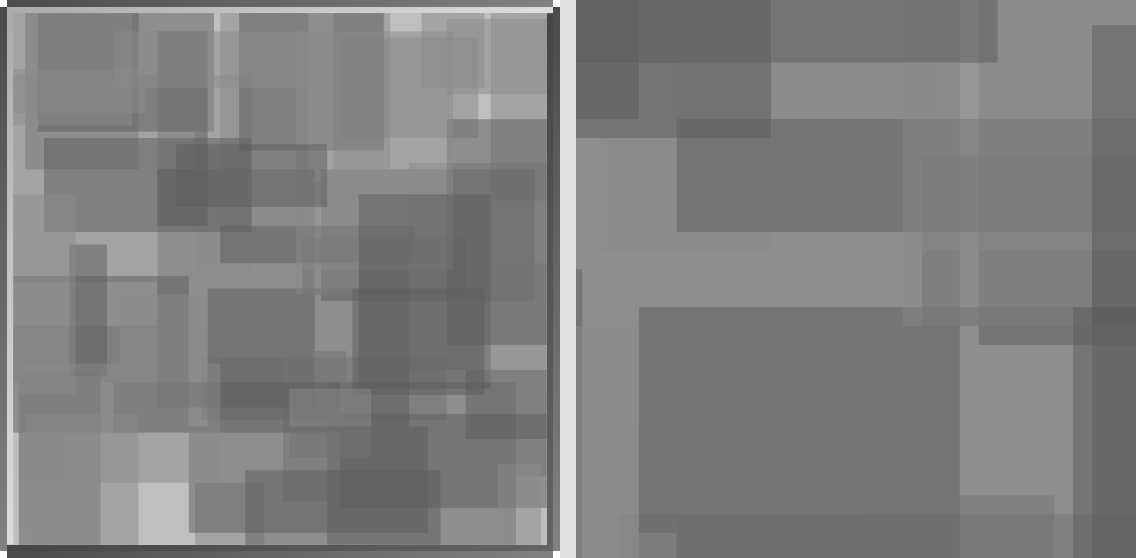
Left: the whole. Right: its middle third, enlarged.
Reproduce this texture procedurally as a Shadertoy shader.

```glsl
// Overlapping translucent grey rectangles inside a bevelled metal frame.

const int CELLS = 7;              // rectangles per row and column
const int ORDER_STEP = 18;        // coprime with CELLS squared, shuffles paint order
const float SNAP = 89.0;          // layout units across the canvas
const float OUTER_EDGE = 0.0125;  // width of the outer frame band
const float INNER_EDGE = 0.0235;  // where the panel begins
const float PAPER = 0.75;
const float LIGHT_TONE = 0.54;
const float DARK_TONE = 0.36;
const float OPACITY = 0.5;

// Integer hash giving one value in 0..1
float hash(int n, int seed) {
    uint h = uint(n) * 747796405u + uint(seed) * 2891336453u + 1013u;
    h = ((h >> ((h >> 28u) + 4u)) ^ h) * 277803737u;
    h = (h >> 22u) ^ h;
    return float(h & 65535u) / 65535.0;
}

vec2 hash2(int n, int seed) {
    return vec2(hash(n, seed), hash(n, seed + 1));
}

vec2 snapTo(vec2 p, float units) {
    return floor(p * units + 0.5) / units;
}

// Smoothed coverage of an axis-aligned box
float boxMask(vec2 p, vec2 low, vec2 high, vec2 pixel) {
    vec2 inside = min(p - low, high - p) / pixel;
    vec2 cover = clamp(inside + 0.5, 0.0, 1.0);
    return cover.x * cover.y;
}

// Jittered rectangles, each blended over those below
float panelShade(vec2 p, vec2 pixel) {
    float shade = PAPER;
    int count = CELLS * CELLS;
    for (int i = 0; i < count; i++) {
        int id = (i * ORDER_STEP) % count;
        vec2 cell = vec2(id % CELLS, id / CELLS);
        vec2 center = (cell + hash2(id, 3)) / float(CELLS);
        vec2 halfSize = 0.5 * mix(vec2(0.07), vec2(0.44), hash2(id, 11));
        vec2 low = snapTo(center - halfSize, SNAP);
        vec2 high = snapTo(center + halfSize, SNAP);
        float tone = hash(id, 23) < 0.45 ? DARK_TONE : LIGHT_TONE;
        shade = mix(shade, tone, OPACITY * boxMask(p, low, high, pixel));
    }
    return shade;
}

// Outer band: four dark strips with white gaps at the corners
float outerShade(vec2 p, vec2 pixel) {
    float along = mix(0.29, 0.51, p.x);
    float down = mix(0.29, 0.51, 1.0 - p.y);
    vec2 low = vec2(OUTER_EDGE);
    vec2 high = vec2(1.0 - OUTER_EDGE);
    float columns = boxMask(p, vec2(-1.0, low.y), vec2(2.0, high.y), pixel);
    float rows = boxMask(p, vec2(low.x, -1.0), vec2(high.x, 2.0), pixel);
    return mix(mix(1.0, down, columns), along, rows);
}

// Inner band: lit on the left and top, shaded on the right and bottom
float bevelShade(vec2 p, vec2 pixel) {
    float down = 1.0 - p.y;
    float far = 1.0 - INNER_EDGE;
    float shade = mix(0.67, 0.87, down);
    shade = mix(shade, mix(0.27, 0.39, down),
                boxMask(p, vec2(far, -1.0), vec2(2.0), pixel));
    shade = mix(shade, mix(0.27, 0.39, p.x),
                boxMask(p, vec2(-1.0), vec2(2.0, INNER_EDGE), pixel));
    return mix(shade, mix(0.67, 0.87, p.x),
               boxMask(p, vec2(-1.0, far), vec2(2.0), pixel));
}

void mainImage(out vec4 fragColor, in vec2 fragCoord) {
    vec2 uv = fragCoord / iResolution.xy;
    vec2 pixel = 1.0 / iResolution.xy;

    float bevel = boxMask(uv, vec2(OUTER_EDGE), vec2(1.0 - OUTER_EDGE), pixel);
    float panel = boxMask(uv, vec2(INNER_EDGE), vec2(1.0 - INNER_EDGE), pixel);
    float shade = mix(outerShade(uv, pixel), bevelShade(uv, pixel), bevel);
    shade = mix(shade, panelShade(uv, pixel), panel);

    fragColor = vec4(vec3(shade), 1.0);
}
```
